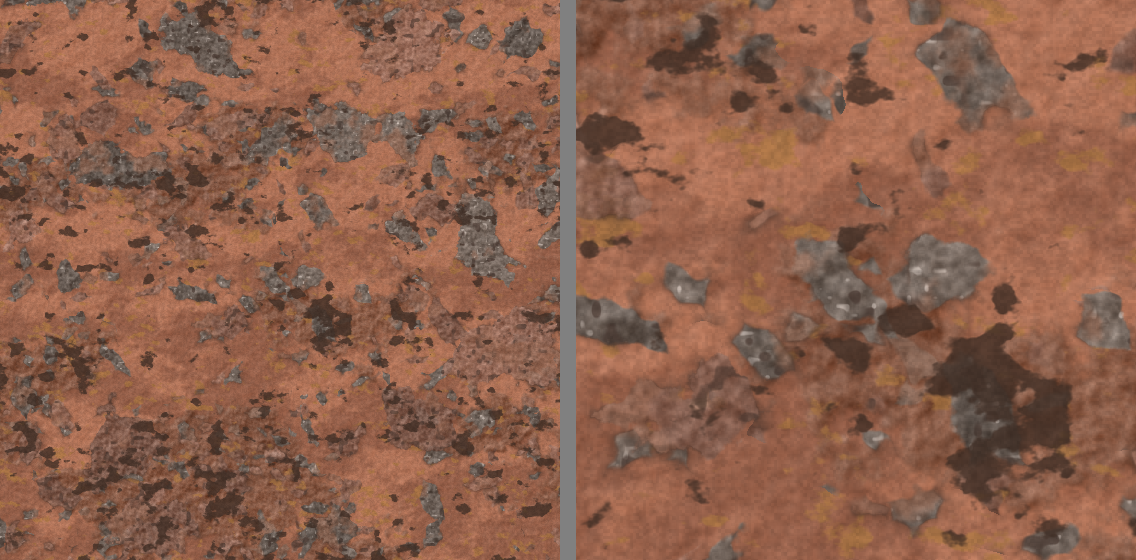
Left, the full canvas; right, a detail of the centre.
A Shadertoy shader for this texture:

```glsl
// Rusty volcanic breccia: grey and maroon stone fragments set in crumbly red earth.

float hash(vec2 p) {
    return fract(sin(dot(p, vec2(127.1, 311.7))) * 43758.5453);
}

float noise(vec2 p) {
    vec2 i = floor(p), f = fract(p);
    f = f * f * (3.0 - 2.0 * f);
    return mix(mix(hash(i), hash(i + vec2(1, 0)), f.x),
               mix(hash(i + vec2(0, 1)), hash(i + vec2(1, 1)), f.x), f.y);
}

float fbm(vec2 p) {
    float sum = 0.0, amp = 0.52;
    for (int i = 0; i < 5; i++) {
        sum += amp * noise(p);
        p = mat2(1.6, 1.2, -1.2, 1.6) * p + 17.3;
        amp *= 0.5;
    }
    return sum;
}

// Scattered irregular polygons: x = depth inside the stone in cell units, y = stone id
vec2 stones(vec2 p, float density, float seed) {
    vec2 best = vec2(-1.0, 0.0);
    for (int y = -1; y <= 1; y++)
    for (int x = -1; x <= 1; x++) {
        vec2 cell = floor(p) + vec2(x, y);
        vec2 key = cell + seed;
        if (hash(key + 7.3) > density) continue;
        float id = hash(key);
        vec2 center = cell + 0.2 + 0.6 * vec2(hash(key + 1.7), hash(key + 3.1));
        float turn = 2.2 * (hash(key + 5.9) - 0.4);
        float c = cos(turn), s = sin(turn);
        vec2 q = mat2(c, s, -s, c) * (p - center) * vec2(0.75, 1.3);
        float size = mix(0.17, 0.46, hash(key + 9.4));
        float d = -1.0;
        for (int k = 0; k < 6; k++) {
            float side = float(k);
            float a = (side + 0.8 * hash(key + side * 2.3 + 11.0)) * 1.047;
            float reach = size * mix(0.6, 1.1, hash(key + side * 3.7 + 23.0));
            d = max(d, dot(q, vec2(cos(a), sin(a))) - reach);
        }
        if (-d > best.x) best = vec2(-d, id);
    }
    return best;
}

void mainImage(out vec4 fragColor, in vec2 fragCoord) {
    vec2 uv = fragCoord / iResolution.y;
    vec2 warp = vec2(fbm(uv * 9.0), fbm(uv * 9.0 + 41.0)) - 0.5;
    vec2 flow = uv + 0.09 * warp;

    // Shared grain; relief is lit from the upper left
    float grain = noise(uv * 240.0) - 0.5;
    float crumbs = fbm(uv * 65.0 + 5.0);
    float relief = crumbs - fbm((uv + vec2(-0.003, 0.004)) * 65.0 + 5.0);
    float clusters = fbm(flow * vec2(6.0, 9.0) + 70.0);

    // Red earth with flowing bands and rough brown patches
    float bands = fbm(flow * vec2(9.0, 17.0));
    vec3 color = mix(vec3(0.58, 0.37, 0.285), vec3(0.69, 0.45, 0.345),
                     smoothstep(0.36, 0.58, bands + 0.25 * (crumbs - 0.5)));
    float rough = smoothstep(0.51, 0.62, clusters + 0.35 * (crumbs - 0.5));
    color = mix(color, vec3(0.49, 0.325, 0.25), 0.8 * rough);
    color += relief * mix(0.14, 0.45, rough);

    // Ochre flecks
    float ochre = smoothstep(0.64, 0.76, fbm(uv * vec2(48.0, 70.0) + 90.0));
    color = mix(color, vec3(0.66, 0.46, 0.25), 0.7 * ochre);

    // Stones from small chips to large blocks
    for (int i = 0; i < 3; i++) {
        float layer = float(i);
        float cells = 29.0 * pow(0.46, layer);
        vec2 p = (uv + 0.035 * warp) * cells + 0.22 * (vec2(
            noise(uv * cells * 4.0), noise(uv * cells * 4.0 + 33.0)) - 0.5);
        float density = i == 0 ? mix(0.15, 0.75, smoothstep(0.4, 0.6, clusters)) : 0.5;
        vec2 stone = stones(p, density, 37.0 * layer + 4.0);
        float depth = stone.x + 0.22 * (crumbs - 0.54);
        float soft = cells * 0.0018;
        float mask = smoothstep(-soft, soft, depth);

        // Dark broken crevices along the rim
        float rim = exp(-abs(depth) / (cells * 0.0028));
        float broken = smoothstep(0.46, 0.64, noise(uv * 45.0 + 13.0 * layer));
        color = mix(color, vec3(0.3, 0.21, 0.17), 0.65 * rim * broken);

        // Grey basalt or maroon scoria, partly dusted with earth
        float basalt = step(0.44, stone.y);
        vec3 face = mix(vec3(0.51, 0.365, 0.31), vec3(0.41, 0.365, 0.335), basalt);
        face *= 0.9 + 0.25 * fract(stone.y * 19.0);
        face += 0.38 * relief + 0.09 * grain;
        float mineral = smoothstep(0.8, 0.95, noise(uv * 190.0 + 8.0));
        face += 0.2 * mineral * basalt;
        float pits = smoothstep(0.72, 0.85, noise(uv * 110.0 + 51.0));
        face = mix(face, vec3(0.26, 0.2, 0.175), 0.65 * pits);
        float dust = smoothstep(0.52, 0.68, fbm(uv * 24.0 + 19.0 * layer));
        face = mix(face, vec3(0.57, 0.4, 0.32) + 0.3 * relief, 0.7 * dust);
        color = mix(color, face, mask * mix(0.85, 0.97, basalt));
    }

    // Deep holes in the crumbly areas, then sandy grain everywhere
    float holes = smoothstep(0.64, 0.72, fbm(uv * vec2(34.0, 46.0) + 27.0)
                                        + 0.3 * (clusters - 0.5));
    color = mix(color, vec3(0.25, 0.18, 0.145), 0.8 * holes);
    color *= 1.0 + 0.13 * grain + 0.09 * (hash(floor(uv * 512.0)) - 0.5);
    fragColor = vec4(clamp(color, 0.0, 1.0), 1.0);
}
```
